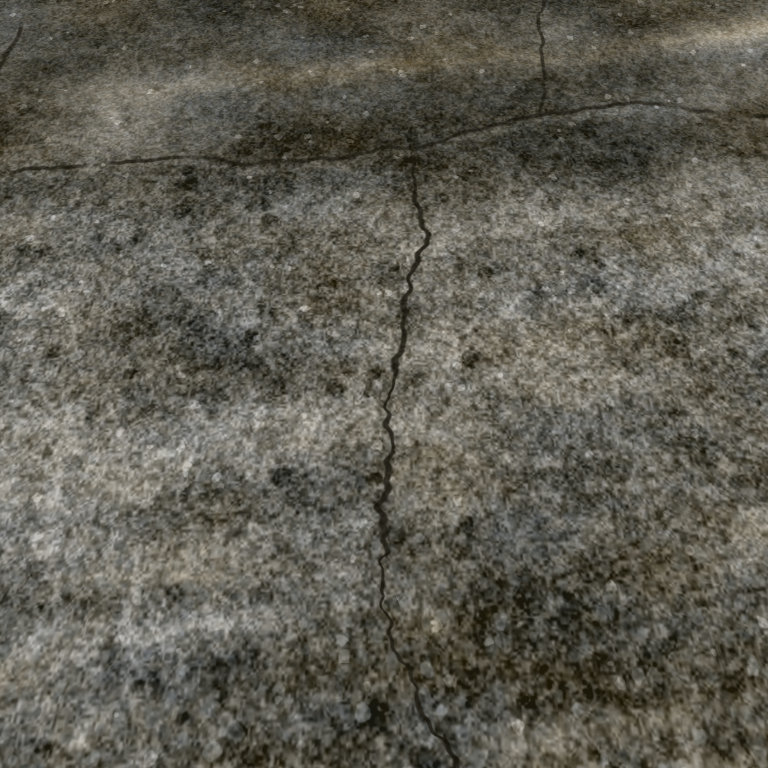
A three.js fragment shader for this texture:

```glsl
varying vec2 vUv;

float hash(vec2 p) {
  vec3 q = fract(p.xyx * vec3(0.1031, 0.1030, 0.0973));
  q += dot(q, q.yzx + 33.33);
  return fract((q.x + q.y) * q.z);
}

float noise(vec2 p) {
  vec2 i = floor(p), f = fract(p);
  f = f * f * (3.0 - 2.0 * f);
  return mix(mix(hash(i), hash(i + vec2(1.0, 0.0)), f.x),
             mix(hash(i + vec2(0.0, 1.0)), hash(i + 1.0), f.x), f.y);
}

float fbm(vec2 p) {
  float sum = 0.0, amp = 0.533;
  for (int i = 0; i < 4; i++) {
    sum += amp * noise(p);
    p = mat2(0.96, 0.28, -0.28, 0.96) * p * 2.03 + 17.3;
    amp *= 0.5;
  }
  return sum;
}

// Scattered stones: x = coverage, y = random shade of the stone
vec2 stones(vec2 p, float share) {
  vec2 cell = floor(p), result = vec2(0.0);
  for (int j = -1; j <= 1; j++) {
    for (int i = -1; i <= 1; i++) {
      vec2 id = cell + vec2(float(i), float(j));
      vec2 center = id + 0.2 + 0.6 * vec2(hash(id + 3.7), hash(id + 41.1));
      float radius = 0.18 + 0.3 * hash(id + 71.9);
      float d = length(p - center) + 0.35 * (noise(p * 3.0) - 0.5);
      float cover = (1.0 - smoothstep(radius - 0.12, radius + 0.1, d)) * step(hash(id + 9.2), share);
      if (cover > result.x) result = vec2(cover, hash(id + 23.5));
    }
  }
  return result;
}

float patchAt(vec2 p, vec2 center, vec2 size) {
  vec2 d = (p - center) / size;
  return exp(-dot(d, d));
}

float line(float d, float halfWidth) {
  return 1.0 - smoothstep(halfWidth * 0.4, halfWidth + 0.0015, abs(d));
}

// Broad weathering: dark far band, pale middle, stained foreground
float weathering(vec2 p) {
  vec2 q = p + 0.07 * (vec2(fbm(p * 6.0), fbm(p * 6.0 + 31.0)) - 0.5);
  float tone = mix(0.335, 0.455, smoothstep(0.12, 0.42, q.y));
  tone = mix(tone, 0.255, smoothstep(0.6, 0.83, q.y + 0.12 * (0.5 - q.x)));
  tone += 0.15 * patchAt(q, vec2(0.13, 0.86), vec2(0.11, 0.045));
  tone += 0.14 * patchAt(q, vec2(0.99, 0.93), vec2(0.13, 0.05));
  tone += 0.12 * patchAt(q, vec2(0.04, 0.31), vec2(0.16, 0.06));
  tone += 0.10 * patchAt(q, vec2(0.05, 0.06), vec2(0.25, 0.06));
  tone -= 0.08 * patchAt(q, vec2(0.78, 0.17), vec2(0.22, 0.12));
  tone -= 0.08 * patchAt(q, vec2(0.2, 0.56), vec2(0.16, 0.06));
  float slant = p.y - 0.14 * p.x;
  tone += 0.36 * (fbm(vec2(p.x * 3.0, slant * 13.0) + 5.0) - 0.5);
  return tone + 0.22 * (fbm(p * vec2(11.0, 22.0) + 60.0) - 0.5);
}

void main() {
  vec2 p = vUv;

  // Ground plane that shrinks with distance
  float depth = 1.0 / (2.0 - p.y);
  vec2 ground = vec2((p.x - 0.5) * depth, 1.6 * depth) * 230.0 + 300.0;
  float far = smoothstep(0.6, 0.9, p.y);
  float tone = weathering(p);

  // Pale streak across the far band
  float streak = exp(-pow((p.y - 0.86 - 0.1 * p.x + 0.03 * (fbm(p * 7.0) - 0.5)) / 0.018, 2.0));
  streak *= smoothstep(0.1, 0.35, p.x) * fbm(p * vec2(14.0, 60.0));
  tone += 0.2 * streak;

  // Rough mineral grain
  vec2 curl = 1.3 * vec2(noise(ground * 0.6), noise(ground * 0.6 + 80.0));
  float grain = noise(ground + curl) + noise(ground * 1.9 - curl) - 1.0;
  float clumps = fbm(ground * 0.3 + 11.0) - 0.5;
  tone += (0.25 * grain + 0.26 * clumps) * mix(1.0, 0.55, far);

  // Exposed stones and dark pits
  vec2 pebble = stones(ground * 0.38, 0.4);
  float pebbleCover = pebble.x * mix(0.55, 0.1, smoothstep(0.1, 0.6, p.y));
  tone = mix(tone, 0.27 + 0.3 * pebble.y + 0.1 * grain, pebbleCover);
  float pits = stones(ground * 0.24 + 90.0, 0.09).x;
  tone -= 0.14 * pits * (1.0 - 0.6 * far);
  float chips = stones(ground * 0.5 + 150.0, 0.025).x;
  tone += 0.17 * chips;

  // Long crack running toward the viewer
  float jog = 0.035 * (fbm(vec2(p.y * 17.0, 4.0)) - 0.5) + 0.012 * (noise(vec2(p.y * 85.0, 9.0)) - 0.5);
  float mainX = 0.502 + 0.042 * smoothstep(0.38, 0.68, p.y) + 0.09 * (1.0 - smoothstep(-0.04, 0.23, p.y)) + jog;
  float mainWidth = 0.0012 + 0.0055 * pow(noise(vec2(p.y * 38.0, 2.0)), 1.5);
  mainWidth *= 1.0 - 0.5 * smoothstep(0.6, 0.78, p.y);
  float below = 1.0 - smoothstep(0.77, 0.82, p.y);
  float crack = line(p.x - mainX, mainWidth) * below;
  float stain = exp(-abs(p.x - mainX) / 0.012) * below;

  // Joint across the slab, with a worn pale lip
  float jointY = 0.775 + 0.015 * smoothstep(0.0, 0.15, p.x) + 0.075 * smoothstep(0.38, 0.85, p.x)
    - 0.017 * smoothstep(0.85, 1.0, p.x) + 0.016 * (fbm(vec2(p.x * 22.0, 7.0)) - 0.5);
  float jointGap = p.y - jointY;
  float broken = smoothstep(0.2, 0.5, noise(vec2(p.x * 24.0, 13.0)));
  crack = max(crack, 0.85 * broken * line(jointGap, 0.0022));
  tone += 0.13 * exp(-pow((jointGap + 0.008) / 0.007, 2.0)) * noise(p * vec2(30.0, 90.0));

  // Short far cracks
  float farX = 0.704 + 0.016 * (fbm(vec2(p.y * 35.0, 21.0)) - 0.5);
  crack = max(crack, 0.8 * line(p.x - farX, 0.0022) * smoothstep(-0.004, 0.004, jointGap));
  float cornerX = (p.y - 0.91) * 0.5 + 0.006 * (noise(p * 60.0) - 0.5);
  crack = max(crack, 0.8 * line(p.x - cornerX, 0.003) * (1.0 - smoothstep(0.96, 0.975, p.y)));

  // Tone to mineral colour with ochre and blue-grey drift
  tone = clamp(tone - 0.06 * stain, 0.09, 0.75);
  vec3 color = vec3(tone + 0.01, tone, tone - 0.052 + 0.035 * tone);
  float warmth = fbm(p * vec2(7.0, 16.0) + 44.0) - 0.5 + 0.35 * (noise(ground * 0.7 + 200.0) - 0.5);
  color += vec3(0.05, 0.01, -0.06) * (warmth + 0.8 * streak);
  color += vec3(-0.02, 0.0, 0.025) * pebbleCover;
  color = mix(color, vec3(0.12, 0.11, 0.075) + 0.05 * grain, 0.88 * crack);
  gl_FragColor = vec4(color, 1.0);
}
```
